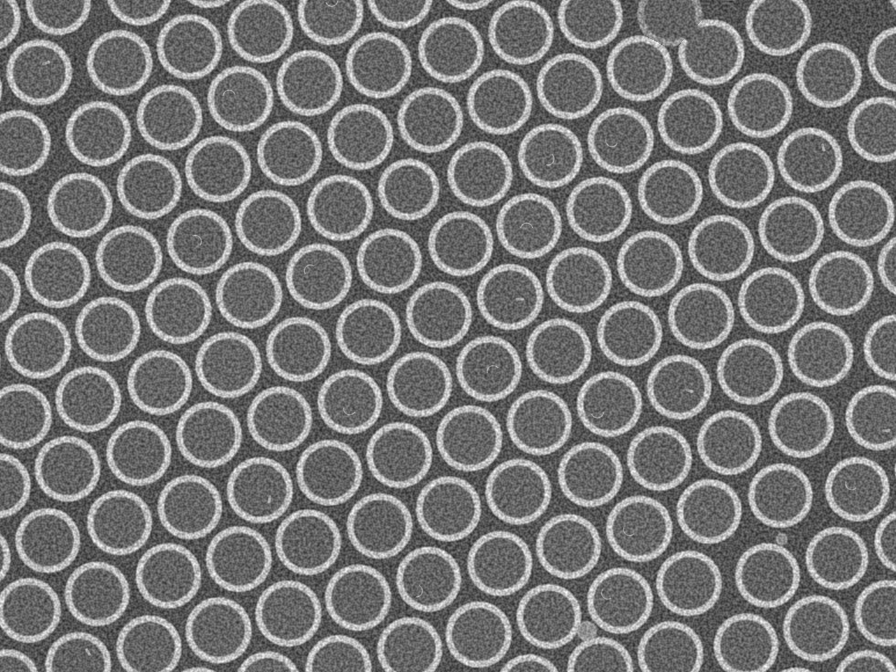
A WebGL 1 fragment shader for this pattern:

```glsl
precision highp float;
// Micrograph of a tilted hexagonal array of thin-walled tubes, seen end on.
// Each tube is a circle distance with a bright soft rim; slipped rows, a fused
// pair, debris and beads add defects, and gradient noise adds fine grain.

uniform vec2 u_resolution;

// Lengths are in canvas heights, y up.
const vec2 ORIGIN = vec2(0.6840, 0.6372);
const vec2 STEP_A = vec2(0.10446, 0.02517);
const vec2 STEP_B = vec2(0.07448, -0.07986);
const float RADIUS = 0.0484;
const float RIM_WIDTH = 0.0096;
const float EDGE_SOFT = 0.0022;
const float JITTER = 0.0017;

const vec2 FUSED_CELL = vec2(5.0, -3.0);
const vec2 EMPTY_CELL = vec2(7.0, -2.0);
const vec2 FUSED_FROM = vec2(0.9965, 0.9792);
const vec2 FUSED_TO = vec2(1.0590, 0.9271);
const float NECK_RADIUS = 0.024;

const float FLOOR_TONE = 0.325;
const float CORE_TONE = 0.390;
const float RIM_TONE = 0.765;
const float FADED_RIM_TONE = 0.58;
const float BEAD_TONE = 0.55;
const float DEBRIS_SHARE = 0.10;
const float GRAIN = 0.17;
const float GRAIN_FREQUENCY = 290.0;

vec2 hash2(vec2 p) {
  vec3 q = fract(p.xyx * vec3(0.1031, 0.1030, 0.0973));
  q += dot(q, q.yzx + 33.33);
  return fract((q.xx + q.yz) * q.zy);
}

float gradientDot(vec2 cell, vec2 offset) {
  float angle = 6.2832 * hash2(cell).x;
  return dot(vec2(cos(angle), sin(angle)), offset);
}

float gradientNoise(vec2 p) {
  vec2 i = floor(p);
  vec2 f = p - i;
  vec2 u = f * f * f * (f * (f * 6.0 - 15.0) + 10.0);
  vec2 e = vec2(1.0, 0.0);
  float low = mix(gradientDot(i, f), gradientDot(i + e.xy, f - e.xy), u.x);
  float high = mix(gradientDot(i + e.yx, f - e.yx), gradientDot(i + 1.0, f - 1.0), u.x);
  return mix(low, high, u.y);
}

float capsule(vec2 p, vec2 a, vec2 b, float radius) {
  vec2 ab = b - a;
  float t = clamp(dot(p - a, ab) / dot(ab, ab), 0.0, 1.0);
  return length(p - a - ab * t) - radius;
}

// Lattice coordinates of a point.
vec2 toLattice(vec2 p) {
  vec2 q = p - ORIGIN;
  float det = STEP_A.x * STEP_B.y - STEP_A.y * STEP_B.x;
  return vec2(q.x * STEP_B.y - q.y * STEP_B.x, STEP_A.x * q.y - STEP_A.y * q.x) / det;
}

// Tube centre, with slip along the three grain boundaries.
vec2 tubeCentre(vec2 cell) {
  vec2 c = ORIGIN + cell.x * STEP_A + cell.y * STEP_B;
  vec2 slip = vec2(0.0104, -0.0148) * step(1.013, c.x - 0.6 * c.y);
  slip += vec2(-0.0017, 0.0191) * step(2.0417, c.x + c.y);
  slip += vec2(-0.0156, 0.0104) * step(c.x - 0.3 * c.y, -0.17) * step(0.618, c.y);
  c += slip + (hash2(cell + 40.0) - 0.5) * 2.0 * JITTER;
  return cell == FUSED_CELL ? FUSED_FROM : c;
}

// Short curled fibre or compact speck lying in some of the tubes.
float debris(vec2 q, vec2 cell, float soft) {
  vec2 h = hash2(cell + 91.0);
  vec2 k = hash2(cell + 17.0);
  vec2 r = q - (k - 0.5) * 0.04;
  vec2 facing = vec2(cos(6.2832 * h.y), sin(6.2832 * h.y));
  float arc = abs(length(r) - 0.009) - 0.0008;
  arc = max(arc, 0.002 - dot(r, facing));
  float speck = capsule(r, -facing * 0.004, facing * 0.004, 0.002);
  float d = k.x < 0.7 ? arc : speck;
  return step(h.x, DEBRIS_SHARE) * (1.0 - smoothstep(-soft, soft, d));
}

float addBead(float tone, vec2 p, vec2 centre, float radius, float soft) {
  float d = length(p - centre) - radius;
  float lit = BEAD_TONE + 0.10 * smoothstep(-0.5 * radius, 0.0, d);
  return mix(tone, lit, 1.0 - smoothstep(-soft, soft, d));
}

void main() {
  vec2 p = gl_FragCoord.xy / u_resolution.y;
  float soft = max(EDGE_SOFT, 0.7 / u_resolution.y);

  // Nearest tube wall among neighbouring cells
  vec2 home = floor(toLattice(p) + 0.5);
  float d = 1.0;
  vec2 tube = home;
  for (int j = -1; j <= 1; j++) {
    for (int i = -1; i <= 1; i++) {
      vec2 cell = home + vec2(float(i), float(j));
      vec2 h = hash2(cell + 63.0);
      float radius = RADIUS + (h.x - 0.5) * 0.0014 - 0.0025 * step(0.98, h.y);
      float wall = length(p - tubeCentre(cell)) - radius;
      if (cell != EMPTY_CELL && wall < d) {
        d = wall;
        tube = cell;
      }
    }
  }
  d = min(d, capsule(p, FUSED_FROM, FUSED_TO, NECK_RADIUS));

  // Floor, core and rim tones
  float inside = 1.0 - smoothstep(-soft, soft, d);
  float rim = inside * smoothstep(-soft, soft, d + RIM_WIDTH);
  float rimTone = tube == FUSED_CELL ? FADED_RIM_TONE : RIM_TONE;
  float tone = mix(FLOOR_TONE, CORE_TONE + 0.015 * (hash2(tube).y - 0.5), inside);
  tone = mix(tone, rimTone, rim);
  tone += 0.28 * debris(p - tubeCentre(tube), tube, 0.6 * soft) * inside * (1.0 - rim);

  // Loose beads between tubes
  tone = addBead(tone, p, vec2(0.8733, 0.0608), 0.0145, soft);
  tone = addBead(tone, p, vec2(1.1632, 0.1979), 0.0087, soft);

  // Uneven shading and detector grain
  tone += 0.015 * gradientNoise(p * 3.0 + 5.0);
  vec2 g = p * GRAIN_FREQUENCY;
  float grain = gradientNoise(g) + gradientNoise(mat2(0.5, 0.37, -0.37, 0.5) * g + 200.0);
  tone += GRAIN * (1.0 + 0.3 * rim) * grain;
  gl_FragColor = vec4(vec3(clamp(tone, 0.0, 1.0)), 1.0);
}
```
